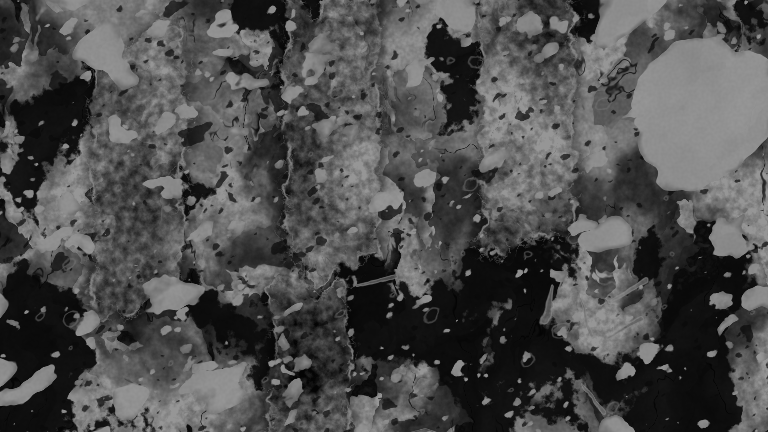
Write a Shadertoy shader that draws this texture.

```glsl
const float INK = 0.035;
const float WASH_DARK = 0.14;
const float WASH_LIGHT = 0.57;
const float HAZE = 0.54;
const float PAINT = 0.57;
const float CRUST = 0.54;
const float INK_LEVEL = 0.125;
const float GRAIN = 0.08;
const int WASHES = 4;
const int STREAKS = 6;

vec2 hash2(vec2 p) {
    vec3 q = fract(p.xyx * vec3(0.1031, 0.1030, 0.0973));
    q += dot(q, q.yzx + 33.33);
    return fract((q.xx + q.yz) * q.zy);
}

float corner(vec2 cell, vec2 offset) {
    float a = 6.2832 * hash2(cell + 200.0).x;
    return dot(vec2(cos(a), sin(a)), offset);
}

float gradientNoise(vec2 p) {
    vec2 i = floor(p), f = p - i;
    vec2 u = f * f * f * (f * (f * 6.0 - 15.0) + 10.0);
    vec2 e = vec2(0.0, 1.0);
    float low = mix(corner(i, f), corner(i + e.yx, f - e.yx), u.x);
    float high = mix(corner(i + e.xy, f - e.xy), corner(i + e.yy, f - e.yy), u.x);
    return 1.4 * mix(low, high, u.y);
}

float fbm(vec2 p) {
    float sum = 0.0, amp = 0.5;
    for (int i = 0; i < 5; i++) {
        sum += amp * gradientNoise(p);
        p = mat2(1.6, 1.2, -1.2, 1.6) * p + 7.3;
        amp *= 0.5;
    }
    return sum;
}

vec2 fbm2(vec2 p) { return vec2(fbm(p), fbm(p + 19.7)); }
vec2 sway(vec2 p) { return vec2(gradientNoise(p), gradientNoise(p + 19.7)); }

float inside(float d, float w) { return 1.0 - smoothstep(-w, w, d); }
float near(float d, float w) { return 1.0 - smoothstep(0.0, w, abs(d)); }

// Distance to lumpy blobs scattered over a jittered, slanted grid
float splats(vec2 p, float scale, float density, float lumpy) {
    vec2 q = mat2(0.60, -0.57, 0.47, 0.82) * p * scale + scale;
    q += lumpy * (0.4 * sway(q * 1.3) + 0.12 * sway(q * 3.7) + 0.04 * sway(q * 9.0));
    vec2 cell = floor(q);
    float d = 1.0;
    for (int y = -1; y <= 1; y++)
    for (int x = -1; x <= 1; x++) {
        vec2 id = cell + vec2(x, y);
        vec2 place = hash2(id + 60.0), kind = hash2(id + 137.0);
        float radius = mix(0.08, 0.36, kind.y * kind.y);
        if (kind.x < density)
            d = min(d, length(q - id - 0.15 - 0.7 * place) - radius);
    }
    return d / scale;
}

// Distance to the hanging crusted sheets
float sheets(vec2 p) {
    p += 0.04 * fbm2(p * 9.0) + 0.018 * fbm2(p * 34.0);
    p.y += 0.06 * gradientNoise(vec2(p.x * 17.0, 3.4));
    float d = 1.0;
    for (int i = 0; i < 4; i++) {
        bool low = i == 3;
        vec2 centre = low ? vec2(0.72, 0.06) : vec2(0.32 + 0.45 * float(i), 0.60 + 0.07 * float(i));
        vec2 b = abs(p - centre) - (low ? vec2(0.09, 0.27) : vec2(0.105, 0.31));
        d = min(d, length(max(b, 0.0)) + min(max(b.x, b.y), 0.0));
    }
    return d;
}

float streak(vec2 p, vec2 a, vec2 dir, float radius) {
    float t = clamp(dot(p - a, dir) / dot(dir, dir), 0.0, 1.0);
    return length(p - a - dir * t) - radius * (0.4 + 0.6 * t);
}

void mainImage(out vec4 fragColor, in vec2 fragCoord) {
    vec2 p = fragCoord / iResolution.y;
    float aa = 0.8 / iResolution.y;
    vec2 w = p + 0.12 * fbm2(p * 4.0);
    float fine = fbm(p * 46.0);
    float cloud = fbm(w * 6.0 + 5.0);
    float broad = fbm(w * vec2(2.6, 1.9) + 23.0);

    // Overlapping washes with dark rims
    float tone = INK + 0.12 * abs(fine);
    for (int i = 0; i < WASHES; i++) {
        float k = float(i);
        vec2 q = w * vec2(1.35, 1.0) * (2.0 + 0.8 * k) + 13.7 * k;
        float f = fbm(q) + 0.02;
        float wash = mix(WASH_DARK, WASH_LIGHT, smoothstep(-0.26, 0.24, fbm(q * 0.7 + 31.0)));
        wash *= 1.0 + 0.45 * fine - 0.3 * exp(-28.0 * max(f, 0.0));
        tone = mix(tone, wash, 0.9 * smoothstep(0.0, 0.02, f));
    }
    tone = mix(tone, HAZE, 0.6 * smoothstep(0.0, 0.25, broad));

    // Ink pools, heavier in the lower corners, and hairline cracks
    float sides = smoothstep(0.35, 0.85, abs(p.x - 0.85)) * (1.0 - smoothstep(0.1, 0.6, p.y));
    float pool = fbm(w * vec2(3.0, 2.4) + 41.0) + 0.17 * sides + 0.1 * fine - INK_LEVEL;
    tone = mix(tone, INK + 0.05 * abs(cloud), 0.95 * smoothstep(-0.01, 0.04, pool));
    float crack = near(fbm(w * vec2(6.0, 2.2) + 3.0), 0.016) * smoothstep(0.0, 0.2, cloud);
    tone *= 1.0 - 0.7 * crack;

    // Crusted sheets: mottled body, shadow and lacy pale edge
    float sheet = sheets(p);
    float body = 0.35 + 0.5 * broad + 0.35 * cloud + 0.4 * fine + 0.12 * (p.y - 0.5);
    tone *= 1.0 - 0.4 * near(sheet, 0.04);
    tone = mix(tone, body, 0.68 * inside(sheet, 2.0 * aa));
    float lace = near(fbm(p * 20.0), 0.05) * near(sheet, 0.03);
    float rim = near(sheet, 0.007) * smoothstep(-0.35, 0.2, gradientNoise(p * 15.0));
    tone = mix(tone, CRUST, max(0.45 * lace, 0.85 * rim));

    // Dark flecks and pale rings
    float flecks = min(splats(p + 3.1, 15.0, 0.17, 0.9), splats(p + 5.7, 46.0, 0.2, 0.6));
    tone = mix(tone, INK, 0.7 * inside(flecks, aa));
    float ring = splats(p + 8.3, 24.0, 0.08, 0.35);
    tone = mix(tone, 0.45, 0.5 * near(ring, 0.0035));

    // Flung streaks with a brighter outline
    for (int i = 0; i < STREAKS; i++) {
        vec2 h = hash2(vec2(i, 11)), g = hash2(vec2(i, 29));
        vec2 start = vec2(0.3 + 1.25 * h.x, 0.06 + 0.34 * h.y);
        float angle = mix(-1.9, 0.9, g.x);
        float d = streak(p + 0.03 * cloud, start, 0.08 * vec2(cos(angle), sin(angle)), 0.004 + 0.005 * g.y);
        tone = mix(tone, 0.4 + 0.3 * cloud, 0.8 * inside(d, aa));
        tone = mix(tone, CRUST, 0.6 * near(d, 0.003));
    }

    // Thick pale paint, sparser towards the middle
    float thin = 0.016 * (1.0 - smoothstep(0.1, 0.65, abs(p.x - 0.95)));
    float large = splats(p, 3.6, 0.62, 1.0) + thin - 0.004;
    float medium = splats(p + 1.7, 8.0, 0.46, 1.0) + 0.4 * thin;
    float small = min(splats(p + 2.9, 19.0, 0.22, 0.8), splats(p + 4.3, 44.0, 0.15, 0.5));
    float paint = min(min(large, medium), small) + 0.012 * cloud;
    float shade = 0.25 * smoothstep(-0.02, 0.0, paint) * smoothstep(-0.15, 0.25, fbm(p * 11.0));
    tone = mix(tone, PAINT * (1.0 - shade) + 0.06 * cloud, 0.96 * inside(paint, aa));

    // Surface grain
    tone *= 1.0 + GRAIN * gradientNoise(p * 130.0) * (1.0 - 0.7 * inside(paint, aa));
    fragColor = vec4(vec3(clamp(tone, 0.015, 0.59)), 1.0);
}
```
